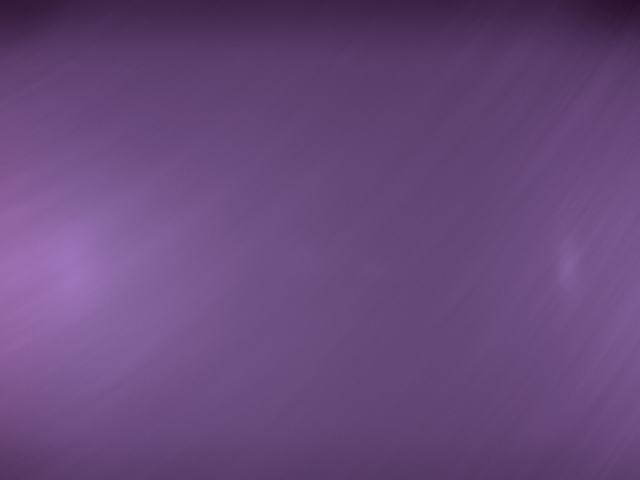
This background is drawn by a Shadertoy shader. Its source:

```glsl
float hash(vec2 p) {
    return fract(sin(dot(p, vec2(127.1, 311.7))) * 43758.5453);
}

float valueNoise(vec2 p) {
    vec2 cell = floor(p), f = fract(p);
    f = f * f * (3.0 - 2.0 * f);
    float low = mix(hash(cell), hash(cell + vec2(1, 0)), f.x);
    float high = mix(hash(cell + vec2(0, 1)), hash(cell + vec2(1, 1)), f.x);
    return mix(low, high, f.y);
}

// Soft elliptical light, 1 at its centre
float glow(vec2 uv, vec2 centre, vec2 radius) {
    vec2 d = (uv - centre) / radius;
    return exp(-dot(d, d));
}

// Long fibres that rise to the right and steepen on the way
float streaks(vec2 p) {
    float across = p.y - 0.5 * p.x - 0.36 * p.x * p.x;
    float along = p.x + 0.5 * p.y;
    float sum = 0.0, weight = 0.5;
    vec2 scale = vec2(14.0, 2.5);
    for (int i = 0; i < 4; i++) {
        sum += weight * (valueNoise(vec2(across, along) * scale + float(i) * 17.3) - 0.5);
        scale *= vec2(2.1, 1.6);
        weight *= 0.72;
    }
    return sum;
}

void mainImage(out vec4 fragColor, in vec2 fragCoord) {
    vec2 uv = fragCoord / iResolution.xy;
    vec2 p = fragCoord / iResolution.y;

    // Broad vertical falloff, darkest along the top
    float light = 0.50 - 0.9 * (uv.y - 0.4) * (uv.y - 0.4);
    light -= 0.34 * smoothstep(0.86, 1.02, uv.y);
    light -= 0.10 * (1.0 - smoothstep(0.0, 0.12, uv.y));
    light -= 0.07 * glow(uv, vec2(0.68, 0.45), vec2(0.18, 0.6));

    // Corner shading
    light -= 0.32 * glow(uv, vec2(1.0, 1.0), vec2(0.10, 0.12));
    light -= 0.22 * glow(uv, vec2(0.0, 1.0), vec2(0.09, 0.12));
    light -= 0.16 * glow(uv, vec2(0.0, 0.0), vec2(0.10, 0.12));

    // Side glows and small hot spots
    light += 0.50 * glow(uv, vec2(0.03, 0.43), vec2(0.25, 0.26));
    light += 0.12 * glow(uv, vec2(0.20, 0.38), vec2(0.25, 0.35));
    light += 0.14 * glow(uv, vec2(0.115, 0.44), vec2(0.045, 0.09));
    light += 0.24 * glow(uv, vec2(1.0, 0.42), vec2(0.17, 0.32));
    light += 0.22 * glow(uv, vec2(0.888, 0.447), vec2(0.018, 0.06));
    light += 0.05 * glow(uv, vec2(0.47, 0.46), vec2(0.05, 0.04));
    light += 0.03 * glow(uv, vec2(0.58, 0.44), vec2(0.025, 0.02));

    // Fibres show more towards the sides
    light += streaks(p) * mix(0.07, 0.17, smoothstep(0.1, 0.5, abs(uv.x - 0.5)));

    vec3 shadowPlum = vec3(0.28, 0.175, 0.33);
    vec3 lightViolet = vec3(0.55, 0.40, 0.65);
    vec3 color = mix(shadowPlum, lightViolet, light);
    color.g += 0.012 * glow(uv, vec2(0.5, 0.4), vec2(0.4, 0.4));
    color.r += 0.025 * glow(uv, vec2(0.0, 0.4), vec2(0.08, 0.5));

    // Fine grain hides banding
    color += (hash(floor(uv * vec2(512, 384))) - 0.5) * 0.008;
    fragColor = vec4(clamp(color, 0.0, 1.0), 1.0);
}
```
